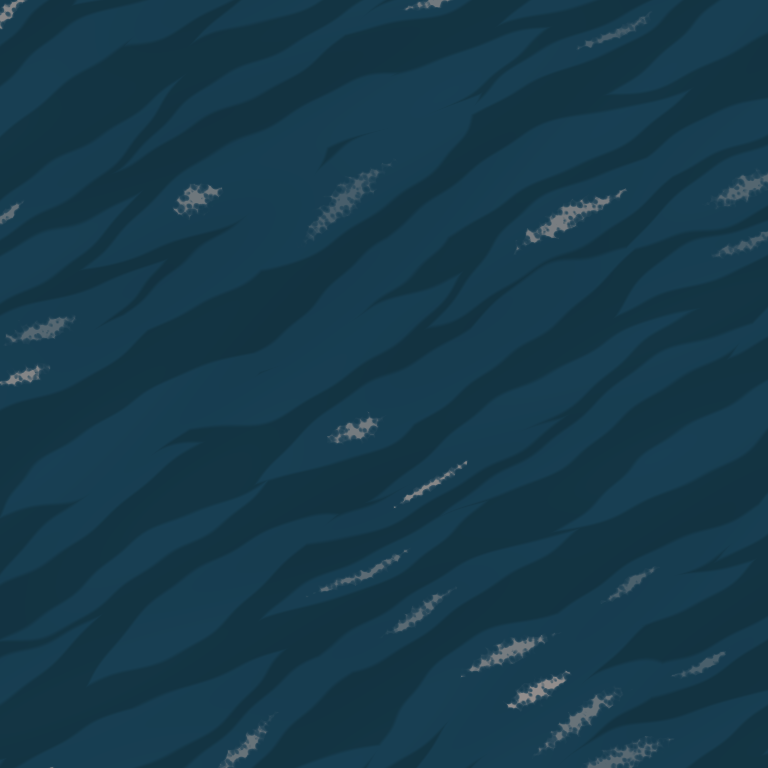
Give the GLSL for this texture, as a WebGL 1 fragment shader.

```glsl
precision highp float;
uniform vec2 u_resolution;

#define SLOPE 0.56
#define CELL vec2(0.34, 0.085)
#define SWELL_LENGTH 0.21
#define SWELL_WIDTH 0.031
#define GLINT_SHARE 0.64
#define GLINT_LENGTH 0.066
#define GLINT_WIDTH 0.015
#define EDGE 0.0028

const vec3 DEEP = vec3(0.075, 0.203, 0.260);
const vec3 CREST = vec3(0.092, 0.243, 0.320);
const vec3 HAZE = vec3(0.210, 0.325, 0.390);
const vec3 PALE = vec3(0.570, 0.555, 0.550);

vec2 hash2(vec2 p) {
  return fract(sin(vec2(dot(p, vec2(127.1, 311.7)),
                        dot(p, vec2(269.5, 183.3)))) * 43758.5453);
}

// Cellular noise: distance to the nearest jittered point
float cellular(vec2 p) {
  vec2 cell = floor(p);
  float nearest = 2.0;
  for (int j = -1; j <= 1; j++) {
    for (int i = -1; i <= 1; i++) {
      vec2 id = cell + vec2(float(i), float(j));
      nearest = min(nearest, length(id + hash2(id) - p));
    }
  }
  return nearest;
}

// Pointed oval: 1 on its axis, 0 on its outline
float lens(vec2 p, float halfLength, float halfWidth) {
  float along = p.x / halfLength;
  return 1.0 - along * along - abs(p.y) / halfWidth;
}

// Layered sines bend the rows of water
vec2 bend(vec2 p) {
  p.x += 0.030 * sin(p.y * 13.0 + 1.3) + 0.012 * sin(p.y * 37.0 + p.x * 4.0);
  p.y += 0.013 * sin(p.x * 9.0 + p.y * 6.0 + 0.8)
       + 0.006 * sin(p.x * 23.0 - p.y * 19.0)
       + 0.0014 * sin(p.x * 71.0 + p.y * 43.0);
  return p;
}

// x: signed depth inside a swell, y: glint field, z: glint brightness
vec3 water(vec2 p) {
  vec3 field = vec3(-1.0, -1.0, 0.0);
  float row = floor(p.y / CELL.y);
  for (int j = -1; j <= 1; j++) {
    float y = row + float(j);
    float shift = hash2(vec2(y, 7.0)).x;
    float column = floor(p.x / CELL.x - shift);
    for (int i = -1; i <= 1; i++) {
      vec2 id = vec2(column + float(i), y);
      vec2 place = hash2(id + 3.1);
      vec2 size = hash2(id + 17.7);
      vec2 kind = hash2(id + 41.3);
      vec2 tune = hash2(id + 71.9) - 0.5;

      vec2 center = (id + vec2(shift, 0.0) + mix(vec2(0.15), vec2(0.85), place)) * CELL;
      vec2 d = p - center;
      d.y += tune.x * 0.16 * d.x + tune.y * 0.9 * d.x * d.x;

      float halfLength = SWELL_LENGTH * mix(0.72, 1.25, size.x);
      float halfWidth = SWELL_WIDTH * mix(0.6, 1.4, size.y);
      field.x = max(field.x, lens(d, halfLength, halfWidth) * halfWidth);

      if (kind.x < GLINT_SHARE) {
        vec2 g = d - vec2(tune.y * 0.6 * halfLength, tune.x * 0.3 * halfWidth);
        float glint = lens(g, GLINT_LENGTH * mix(0.5, 1.5, kind.y),
                           GLINT_WIDTH * mix(0.6, 1.25, size.y));
        if (glint > field.y) field.yz = vec2(glint, mix(0.25, 1.0, place.x));
      }
    }
  }
  return field;
}

void main() {
  vec2 uv = gl_FragCoord.xy / u_resolution.y;
  float c = cos(SLOPE), s = sin(SLOPE);
  vec2 flow = vec2(c * uv.x + s * uv.y, c * uv.y - s * uv.x);
  vec3 field = water(bend(flow));

  // Flat water with faint slow shading
  float swell = smoothstep(-EDGE, EDGE, field.x);
  vec3 color = mix(DEEP, CREST, swell);
  color *= 1.0 + 0.025 * sin(flow.x * 7.0 + 2.0 * sin(flow.y * 11.0))
                       * sin(flow.y * 23.0 + 1.0);

  // Ragged glints: fine grains crossed by short strokes
  float grain = cellular(uv * 125.0);
  float stroke = cellular(vec2(flow.x * 95.0 + flow.y * 30.0, flow.y * 48.0));
  float rough = 0.55 * grain + 0.45 * stroke - 0.48;
  float haze = smoothstep(0.0, 0.55, field.y + rough * 1.1);
  float core = smoothstep(0.3, 0.75, field.y + rough * 1.8) * field.z;
  color = mix(color, HAZE, haze * swell * mix(0.55, 1.0, field.z));
  color = mix(color, PALE, core * swell);

  gl_FragColor = vec4(color, 1.0);
}
```
